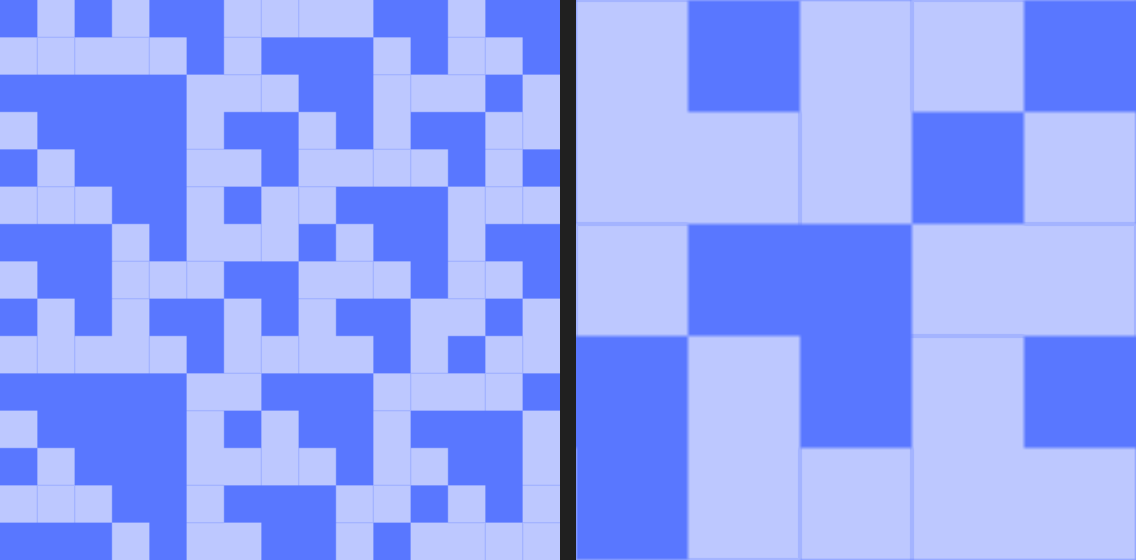
Left, the full canvas; right, a detail of the centre.
Give the GLSL for this pattern, as a Shadertoy shader.

```glsl
// Two-tone grid of an XOR cellular automaton, with hairline seams between light cells.

const float CELLS = 15.0;          // cells along each side
const int   START_ROW = 0x2795;    // first generation, one bit per cell, bit 0 is column -1
const float SEAM_WIDTH = 0.0375;   // in cells
const float SEAM_DEPTH = 0.25;     // share of the base colour showing through
const vec3  BASE_BLUE = vec3(0.350, 0.468, 1.0);
const vec3  PALE_BLUE = vec3(0.741, 0.786, 1.0);

// State of a column in the first generation; zero outside the stored bits.
int startState(int column, int startRow) {
    int bit = column + 1;
    return bit < 0 || bit > 15 ? 0 : (startRow >> bit) & 1;
}

// Each cell is the XOR of the one above and its left neighbour, so a cell
// sums the start row weighted by binomials mod 2 (odd when k is a subset of row).
float cellState(vec2 cell, int startRow) {
    ivec2 id = ivec2(clamp(cell, 0.0, CELLS - 1.0));
    int state = 0;
    for (int k = 0; k <= id.y; k++) {
        if ((k & ~id.y) == 0) state ^= startState(id.x - k, startRow);
    }
    return float(state);
}

// Box-filtered coverage of a line centred at zero.
vec2 lineCoverage(vec2 dist, float width, vec2 pixel) {
    vec2 overlap = 0.5 * (width + pixel) - abs(dist);
    return clamp(overlap, vec2(0.0), min(vec2(width), pixel)) / pixel;
}

// Seams appear on every grid line except each third one.
vec2 seamLines(vec2 line) {
    return step(0.5, mod(line, 3.0));
}

void mainImage(out vec4 fragColor, in vec2 fragCoord) {
    // Grid space with row zero at the top
    vec2 uv = fragCoord / iResolution.xy;
    vec2 p = vec2(uv.x, 1.0 - uv.y) * CELLS;
    vec2 pixel = CELLS / iResolution.xy;

    // Nearest grid corner and the four cells around it
    vec2 corner = floor(p + 0.5);
    vec2 offset = p - corner;
    float a = cellState(corner + vec2(-1.0, -1.0), START_ROW);
    float b = cellState(corner + vec2( 0.0, -1.0), START_ROW);
    float c = cellState(corner + vec2(-1.0,  0.0), START_ROW);
    float d = cellState(corner, START_ROW);

    // Smoothed cell edges
    vec2 side = clamp(offset / max(pixel, vec2(SEAM_WIDTH)) + 0.5, 0.0, 1.0);
    float light = mix(mix(a, b, side.x), mix(c, d, side.x), side.y);

    // Seams only where both neighbours are light
    vec2 bothLight = vec2(mix(a * b, c * d, side.y), mix(a * c, b * d, side.x));
    vec2 seam = lineCoverage(offset, SEAM_WIDTH, pixel) * seamLines(corner) * bothLight;
    light -= SEAM_DEPTH * max(seam.x, seam.y);

    fragColor = vec4(mix(BASE_BLUE, PALE_BLUE, clamp(light, 0.0, 1.0)), 1.0);
}
```
